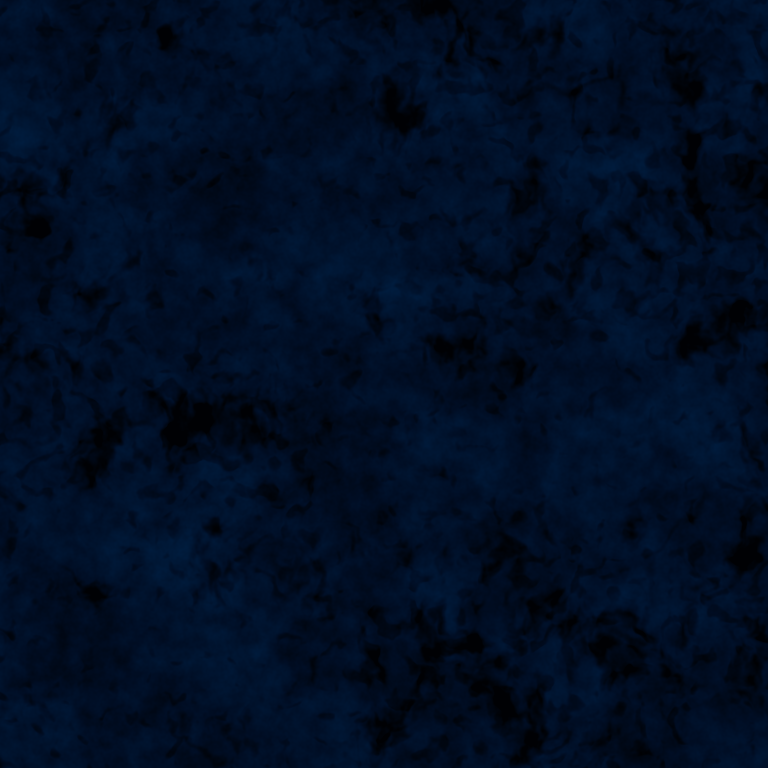
Write a WebGL 1 fragment shader that draws this texture.

```glsl
precision highp float;

uniform vec2 u_resolution;

const vec3 INK  = vec3(0.0, 0.004, 0.015);
const vec3 NAVY = vec3(0.0, 0.052, 0.140);
const vec3 BLUE = vec3(0.0, 0.115, 0.250);

const float BASE_TONE      = 0.575;
const float CLOUD_SCALE    = 5.5;
const float CLOUD_CONTRAST = 0.34;
const float GRAIN_SCALE    = 30.0;
const float GRAIN_CONTRAST = 0.21;
const vec2  BLOT_SCALE     = vec2(13.0, 10.0);
const float BLOT_START     = 0.16;
const float BLOT_FULL      = 0.85;
const float BLOT_DEPTH     = 0.52;
const float SPECK_SCALE    = 38.0;
const float SPECK_DEPTH    = 0.26;
const float CRACK_SCALE    = 3.5;
const float CRACK_WIDTH    = 0.045;
const float CRACK_DEPTH    = 0.20;
const float WARP_SCALE     = 8.0;
const float WARP_AMOUNT    = 0.022;
const float OCTAVE_GAIN    = 0.64;
const mat2  OCTAVE_TURN    = mat2(1.6, 1.2, -1.2, 1.6);

vec2 gradientAt(vec2 cell) {
  vec3 h = fract(cell.xyx * vec3(0.1031, 0.1030, 0.0973));
  h += dot(h, h.yzx + 33.33);
  float angle = 6.2832 * fract((h.x + h.y) * h.z);
  return vec2(cos(angle), sin(angle));
}

float gradientNoise(vec2 p) {
  vec2 cell = floor(p);
  vec2 f = p - cell;
  vec2 fade = f * f * f * (f * (f * 6.0 - 15.0) + 10.0);
  vec2 e = vec2(1.0, 0.0);
  float a = dot(gradientAt(cell), f);
  float b = dot(gradientAt(cell + e.xy), f - e.xy);
  float c = dot(gradientAt(cell + e.yx), f - e.yx);
  float d = dot(gradientAt(cell + e.xx), f - e.xx);
  return mix(mix(a, b, fade.x), mix(c, d, fade.x), fade.y);
}

float fbm(vec2 p) {
  float sum = 0.0;
  float amplitude = 1.0;
  for (int i = 0; i < 4; i++) {
    sum += amplitude * gradientNoise(p);
    p = OCTAVE_TURN * p + 17.3;
    amplitude *= OCTAVE_GAIN;
  }
  return sum;
}

// Regions where dark marks gather
float cluster(vec2 p) {
  return gradientNoise(p * 3.6 + 71.0);
}

// Ragged black stains
float blots(vec2 p) {
  float stain = fbm(p * BLOT_SCALE + 43.0) + 0.5 * cluster(p);
  return smoothstep(BLOT_START, BLOT_FULL, stain);
}

// Small soft pits, most of them near the stains
float specks(vec2 p) {
  float pit = gradientNoise(p * SPECK_SCALE + 7.0)
            + 0.5 * gradientNoise(p * SPECK_SCALE * 2.1 + 37.0);
  return smoothstep(0.12, 0.5, pit + 0.4 * cluster(p));
}

// Thin broken veins along the zero line of a noise field
float cracks(vec2 p) {
  float field = gradientNoise(p * CRACK_SCALE + 29.0)
              + 0.25 * gradientNoise(p * CRACK_SCALE * 4.0 + 53.0);
  float vein = 1.0 - smoothstep(0.0, CRACK_WIDTH, abs(field));
  float presence = smoothstep(0.05, 0.4, gradientNoise(p * 5.0 + 11.0));
  return vein * presence;
}

vec3 nightRamp(float tone) {
  vec3 shade = mix(INK, NAVY, clamp(tone * 2.0, 0.0, 1.0));
  return mix(shade, BLUE, clamp(tone * 2.0 - 1.0, 0.0, 1.0));
}

void main() {
  vec2 uv = gl_FragCoord.xy / min(u_resolution.x, u_resolution.y);

  // Bend the domain so that edges curl
  vec2 warp = vec2(fbm(uv * WARP_SCALE + 5.0), fbm(uv * WARP_SCALE + 91.0));
  vec2 p = uv + WARP_AMOUNT * warp;

  // Soft clouds with a fine mottle
  float tone = BASE_TONE + CLOUD_CONTRAST * fbm(p * CLOUD_SCALE + 3.0);
  tone += GRAIN_CONTRAST * fbm(uv * GRAIN_SCALE + 61.0);

  // Dark marks on top
  tone -= BLOT_DEPTH * blots(p);
  tone -= SPECK_DEPTH * specks(p);
  tone -= CRACK_DEPTH * cracks(p);

  gl_FragColor = vec4(nightRamp(tone), 1.0);
}
```
